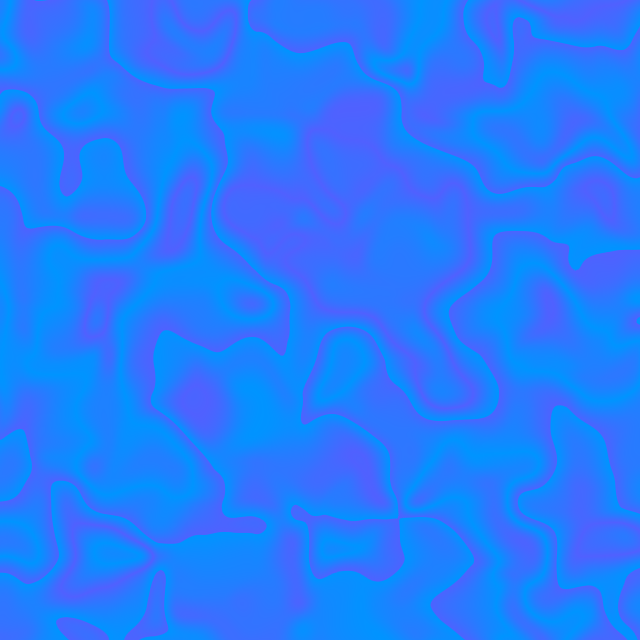
Write a WebGL 2 fragment shader that draws this pattern.

```glsl
#version 300 es
precision highp float;

uniform vec2 u_resolution;
out vec4 fragColor;

const vec3 AZURE = vec3(0.0, 0.58, 1.0);
const vec3 VIOLET = vec3(0.3125, 0.38, 1.0);

float hash(vec2 cell) {
    vec3 p = fract(vec3(cell.xyx) * 0.1031);
    p += dot(p, p.yzx + 33.33);
    return fract((p.x + p.y) * p.z);
}

// Smooth value noise in 0..1
float valueNoise(vec2 p) {
    vec2 cell = floor(p);
    vec2 f = fract(p);
    vec2 blend = f * f * (3.0 - 2.0 * f);
    float low = mix(hash(cell), hash(cell + vec2(1, 0)), blend.x);
    float high = mix(hash(cell + vec2(0, 1)), hash(cell + vec2(1, 1)), blend.x);
    return mix(low, high, blend.y);
}

// Layered noise, normalised to 0..1
float layeredNoise(vec2 p, int octaves, float gain) {
    float sum = 0.0;
    float total = 0.0;
    float weight = 1.0;
    for (int i = 0; i < octaves; i++) {
        sum += weight * valueNoise(p);
        total += weight;
        weight *= gain;
        p = p * 2.0 + vec2(17.3, 41.7);
    }
    return sum / total;
}

// Pushes points sideways to pull the contours into fingers
vec2 warp(vec2 p, float frequency, float amount) {
    vec2 q = p * frequency;
    vec2 offset = vec2(valueNoise(q + 71.3), valueNoise(q + 138.9));
    return p + amount * (offset - 0.5);
}

// Rises from 0 to 1 and falls back over a period of 2
float triangle(float x) {
    return 1.0 - abs(mod(x, 2.0) - 1.0);
}

// Soft ramps up and down within each cycle, then one crisp jump back
float rampsWithJump(float x, float ramps, float jumpWidth) {
    float cycle = fract(x);
    float jump = smoothstep(1.0 - jumpWidth, 1.0, cycle);
    return triangle(ramps * cycle) * (1.0 - jump);
}

void main() {
    vec2 uv = gl_FragCoord.xy / min(u_resolution.x, u_resolution.y);

    // Warped height field, centred on the jump
    vec2 p = warp(uv, 13.0, 0.085);
    float height = 1.75 * (layeredNoise(p * 7.5 + 7.0, 2, 0.4) - 0.5);

    float jumpWidth = clamp(1.2 * fwidth(height), 0.0001, 0.3);
    float shade = rampsWithJump(height, 3.0, jumpWidth);

    fragColor = vec4(mix(AZURE, VIOLET, shade), 1.0);
}
```
